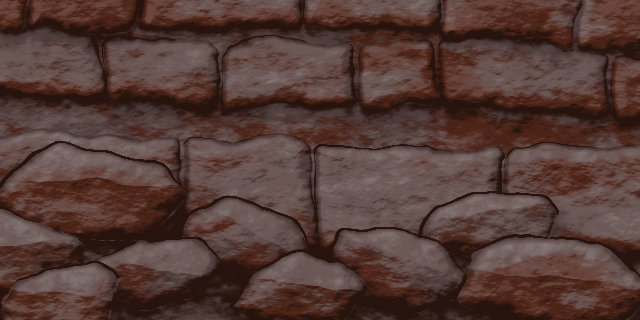
This texture is drawn by a Shadertoy shader. Its source:

```glsl
// Weathered red sandstone ledges with fallen boulders in soft overhead light.

struct Surface {
    float height;
    float shade;      // ambient occlusion and cast shadow
    float tone;       // 0 rusty, 1 grey
    float underside;  // 1 on the lower faces
};

float hash(vec2 p) {
    vec3 q = fract(vec3(p.xyx) * 0.1031);
    q += dot(q, q.yzx + 33.33);
    return fract((q.x + q.y) * q.z);
}

float noise(vec2 p) {
    vec2 i = floor(p), f = fract(p);
    f = f * f * (3.0 - 2.0 * f);
    return mix(mix(hash(i), hash(i + vec2(1, 0)), f.x),
               mix(hash(i + vec2(0, 1)), hash(i + vec2(1, 1)), f.x), f.y);
}

float fbm(vec2 p, int octaves) {
    float sum = 0.0, amp = 0.5, total = 0.0;
    for (int i = 0; i < octaves; i++) {
        sum += amp * noise(p);
        total += amp;
        amp *= 0.5;
        p = mat2(1.9, 0.5, -0.5, 1.9) * p + 17.3;
    }
    return sum / total;
}

float roundBox(vec2 q, vec2 size, float radius) {
    vec2 e = abs(q) - size + radius;
    return length(max(e, 0.0)) + min(max(e.x, e.y), 0.0) - radius;
}

// Convex polygon with uneven sides and softened corners
float boulderShape(vec2 q, vec2 size, float seed) {
    float d = -1.0;
    for (float k = 0.0; k < 7.0; k++) {
        float angle = (k + 0.7 * hash(vec2(seed, k))) * 6.2832 / 7.0;
        float side = dot(q / size, vec2(cos(angle), sin(angle))) - 0.78 - 0.22 * hash(vec2(k, seed + 9.0));
        float blend = max(0.12 - abs(d - side), 0.0) / 0.12;
        d = max(d, side) + blend * blend * 0.03;
    }
    return d * size.y;
}

// Lays one rock over the surface and casts its shadow downwards
void place(inout Surface s, float d, float v, float bevel, float ridge, float tone) {
    s.shade *= 1.0 - 0.85 * exp(-max(d, 0.0) / 0.04) * smoothstep(0.9, -0.9, v);
    float cover = smoothstep(0.003, -0.003, d);
    float slope = 1.0 - clamp(-d / bevel, 0.0, 1.0);
    s.height = mix(s.height, 0.55 * bevel * (1.0 - slope * slope) + ridge, cover);
    s.shade = mix(s.shade, mix(0.4, 1.0, smoothstep(0.0, 0.02, -d)), cover);
    s.tone = mix(s.tone, tone, cover);
    s.underside = mix(s.underside, smoothstep(-0.1, -0.95, v), cover);
}

Surface rockFace(vec2 p) {
    Surface s = Surface(0.0, 0.85, 0.62, 0.0);
    vec2 warp = vec2(fbm(p * 7.0, 4), fbm(p * 7.0 + 40.0, 4)) - 0.5;

    // Courses of blocks, each overhanging the one below
    for (float row = 0.0; row < 3.0; row++) {
        float width = row < 0.5 ? 0.5 : 0.4;
        float u = (p.x + 0.06 * warp.x) / width + 0.37 * row + 5.0;
        float id = floor(u);
        if (u < id + 0.5 * hash(vec2(id, row)) - 0.25) id--;
        else if (u > id + 0.75 + 0.5 * hash(vec2(id + 1.0, row))) id++;
        float left = id + 0.5 * hash(vec2(id, row)) - 0.25;
        float right = id + 0.75 + 0.5 * hash(vec2(id + 1.0, row));
        float seed = hash(vec2(id + 3.0, row + 7.0));
        float level = 0.39 + 0.455 * row - 0.075 * row * row + 0.025 * (seed - 0.5);
        level += 0.025 * (1.0 - p.x) + 0.012 * sin(4.0 * p.x + 2.0 * row);
        vec2 q = vec2((u - 0.5 * (left + right)) * width, p.y - level + 0.07 * warp.y);
        vec2 size = vec2(0.5 * (right - left) * width - 0.004, row < 0.5 ? 0.165 : 0.105);
        float d = roundBox(q, size, 0.035) + 0.02 * warp.x;
        float ridge = 0.2 * dot(q, vec2(seed - 0.5, 0.5 - seed));
        place(s, d, q.y / size.y, 0.05, ridge, 0.15 + 0.7 * seed);
    }

    // Fallen boulders, nearer ones lower down
    for (float i = 0.0; i < 9.0; i++) {
        float seed = hash(vec2(i, 21.0));
        vec2 center = vec2(2.0 * fract(0.618 * i + 0.15), 0.4 - 0.35 * pow(i / 8.0, 0.6));
        float reach = 0.14 + 0.17 * abs(cos(1.05 * i));
        vec2 size = reach * vec2(1.0, 0.45 + 0.15 * seed);
        float turn = 0.6 * (hash(vec2(i, 5.0)) - 0.4);
        vec2 q = p - center + 0.05 * warp;
        q = mat2(cos(turn), -sin(turn), sin(turn), cos(turn)) * q;
        float d = boulderShape(q, size, i + 2.0);
        float ridge = -0.35 * abs(dot(q, vec2(seed - 0.5, 0.8)) - 0.03);
        place(s, d, q.y / size.y, 0.06, ridge, 0.2 + 0.75 * hash(vec2(i, 13.0)));
    }
    s.height += 0.045 * fbm(p * vec2(5.0, 8.0), 6);
    return s;
}

void mainImage(out vec4 fragColor, in vec2 fragCoord) {
    vec2 p = fragCoord / iResolution.y;
    float step1 = 0.003;
    Surface s = rockFace(p);
    vec2 grad = vec2(rockFace(p + vec2(step1, 0)).height, rockFace(p + vec2(0, step1)).height) - s.height;
    vec3 normal = normalize(vec3(-clamp(grad / step1, -1.5, 1.5), 1.0));

    // Light and mineral stains
    float grain = fbm(p * vec2(34.0, 48.0), 4);
    float stain = fbm(p * vec2(5.0, 7.0) + 60.0, 5);
    float light = 0.58 + 0.75 * (dot(normal, vec3(-0.3, 0.6, 0.74)) - 0.74);
    light = light * s.shade + 0.28 * (grain - 0.5) + 0.2 * (stain - 0.5);
    float grey = 0.56 + 0.45 * normal.y + 0.5 * (s.tone - 0.5) + 1.1 * (stain - 0.5)
               + 0.3 * (grain - 0.5) - 0.3 * s.underside + 0.25 * (0.55 - p.y);

    // Rusty and grey colour ramps share the same dark crevices
    vec3 crevice = vec3(0.15, 0.075, 0.055);
    float low = smoothstep(0.08, 0.34, light);
    float mid = smoothstep(0.34, 0.6, light);
    float high = smoothstep(0.6, 0.9, light);
    vec3 rust = mix(mix(crevice, vec3(0.30, 0.14, 0.09), low), vec3(0.41, 0.27, 0.24), mid);
    rust = mix(rust, vec3(0.48, 0.35, 0.31), high);
    vec3 dust = mix(mix(crevice, vec3(0.31, 0.24, 0.24), low), vec3(0.42, 0.34, 0.33), mid);
    dust = mix(dust, vec3(0.52, 0.47, 0.47), high);
    fragColor = vec4(mix(rust, dust, smoothstep(0.3, 0.7, grey)), 1.0);
}
```
